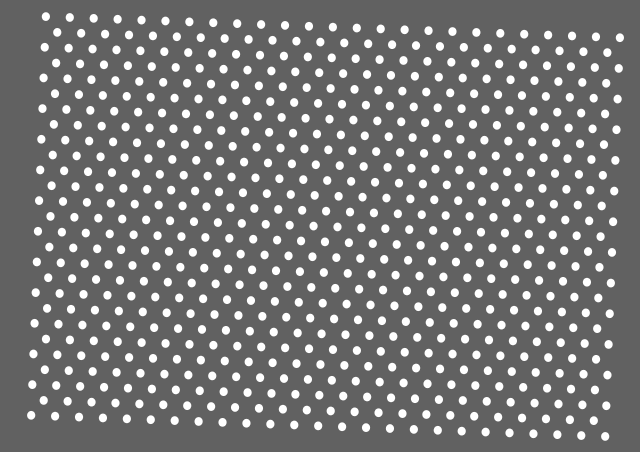
Reproduce this pattern procedurally as a WebGL 2 fragment shader.

```glsl
#version 300 es
precision highp float;

uniform vec2 u_resolution;
out vec4 outColor;

const vec3 BACKGROUND = vec3(0.38);
const vec3 DOT_COLOR = vec3(1.0);

// Lengths are fractions of the canvas height.
const vec2 GRID_ORIGIN = vec2(0.0690, 0.0812);
const vec2 GRID_SPACING = vec2(0.05295, 0.06790);
const vec2 GRID_COUNT = vec2(25.0, 14.0);
const vec2 DOT_RADII = vec2(0.0090, 0.0096);
const float GRID_TILT = -0.0368;

vec2 rotate(vec2 p, float angle) {
    float c = cos(angle);
    float s = sin(angle);
    return vec2(c * p.x - s * p.y, s * p.x + c * p.y);
}

// Approximate signed distance to an axis-aligned ellipse.
float ellipseDistance(vec2 p, vec2 radii) {
    float k = length(p / radii);
    float slope = length(p / (radii * radii));
    return k * (k - 1.0) / max(slope, 1e-4);
}

// Distance to the nearest dot of a finite rectangular grid.
float dotGrid(vec2 p, vec2 spacing, vec2 count, vec2 radii) {
    vec2 cell = clamp(floor(p / spacing + 0.5), vec2(0.0), count - 1.0);
    return ellipseDistance(p - cell * spacing, radii);
}

// Two interleaved grids, the second shifted by half a cell.
float staggeredDots(vec2 p, vec2 spacing, vec2 count, vec2 radii) {
    float mainDots = dotGrid(p, spacing, count, radii);
    float betweenDots = dotGrid(p - 0.5 * spacing, spacing, count - 1.0, radii);
    return min(mainDots, betweenDots);
}

float coverage(float dist, float pixel) {
    return clamp(0.5 - dist / pixel, 0.0, 1.0);
}

void main() {
    float pixel = 1.0 / u_resolution.y;
    vec2 position = gl_FragCoord.xy * pixel;

    // Undo the tilt so the grid is axis aligned.
    vec2 gridPosition = rotate(position - GRID_ORIGIN, -GRID_TILT);
    float dist = staggeredDots(gridPosition, GRID_SPACING, GRID_COUNT, DOT_RADII);

    outColor = vec4(mix(BACKGROUND, DOT_COLOR, coverage(dist, pixel)), 1.0);
}
```
